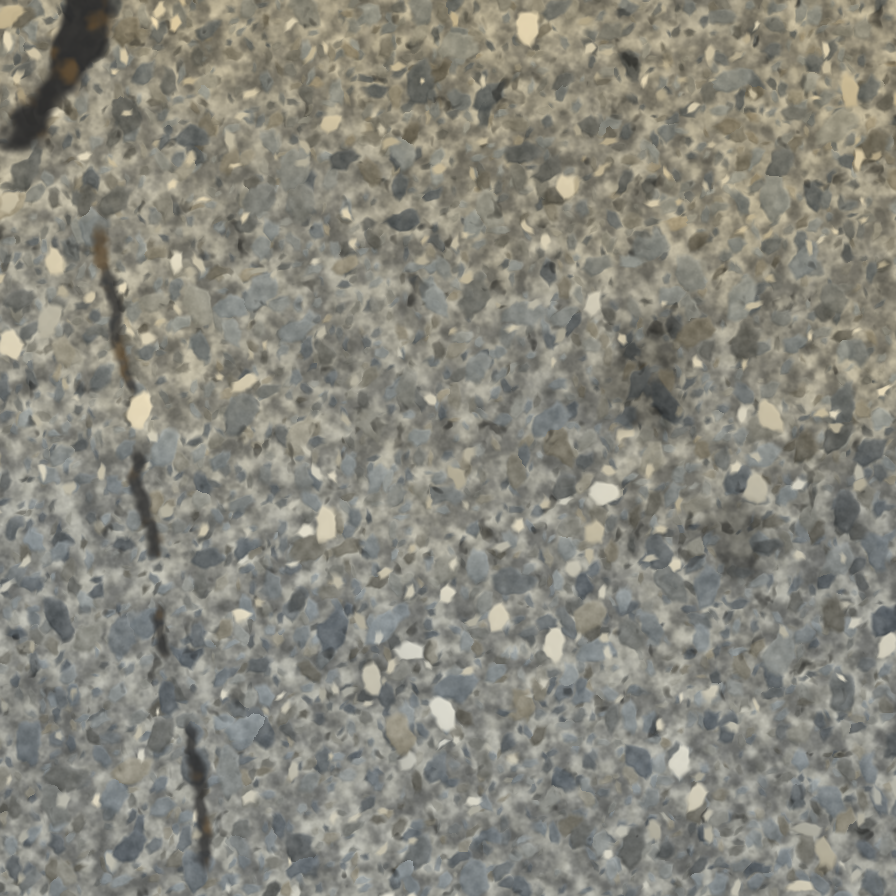
This texture is drawn by a three.js fragment shader. Its source:

```glsl
// Worn asphalt: packed grey stones in pale mortar, white chips, a dark crack and stains.
varying vec2 vUv;

const vec3 MORTAR_DARK = vec3(0.42, 0.425, 0.415);
const vec3 MORTAR_LIGHT = vec3(0.72, 0.72, 0.68);
const vec3 STONE_DARK = vec3(0.34, 0.355, 0.365);
const vec3 STONE_LIGHT = vec3(0.59, 0.60, 0.59);
const vec3 CHIP_DULL = vec3(0.66, 0.66, 0.62);
const vec3 CHIP_WHITE = vec3(0.88, 0.88, 0.84);
const vec3 CRACK_BLACK = vec3(0.17, 0.17, 0.17);
const vec3 CRACK_RUST = vec3(0.34, 0.27, 0.18);
const vec3 WARM_TINT = vec3(1.06, 1.0, 0.89);
const vec3 COOL_TINT = vec3(0.96, 1.0, 1.04);
const vec2 LIGHT_DIR = vec2(0.5, 0.866);
const float LEAN = 1.15;        // mean direction of the long axes, radians
const float LEAN_SPREAD = 2.2;
const float EDGE = 0.0028;      // softness of the stone edges
const float WARP = 0.007;       // raggedness of the outlines

vec3 hash3(vec2 p) {
  vec3 q = fract(p.xyx * vec3(0.1031, 0.1030, 0.0973));
  q += dot(q, q.yxz + 33.33);
  return fract((q.xxy + q.yzz) * q.zyx);
}

float noise(vec2 p) {
  vec2 i = floor(p), f = fract(p);
  f = f * f * (3.0 - 2.0 * f);
  vec2 e = vec2(0.0, 1.0);
  return mix(mix(hash3(i).x, hash3(i + e.yx).x, f.x),
             mix(hash3(i + e.xy).x, hash3(i + e.yy).x, f.x), f.y);
}

float fbm(vec2 p) {
  float sum = 0.0, amp = 0.54;
  for (int i = 0; i < 3; i++) {
    sum += amp * noise(p);
    p = mat2(0.8, 0.6, -0.6, 0.8) * p * 2.0 + 19.7;
    amp *= 0.5;
  }
  return sum;
}

// Scattered faceted grains: x = coverage, y = tone, z = rim light, w = hue.
vec4 grains(vec2 uv, float scale, float share, float size, float seed) {
  vec2 p = uv * scale, cell = floor(p);
  float soft = EDGE * scale;
  vec4 best = vec4(0.0);
  for (int y = -1; y <= 1; y++) for (int x = -1; x <= 1; x++) {
    vec2 c = cell + vec2(float(x), float(y));
    vec3 place = hash3(c + seed), look = hash3(c + seed + 57.0);
    if (place.z > share) continue;
    vec2 d = p - c - 0.15 - 0.7 * place.xy;
    float turn = LEAN + (look.x - 0.5) * LEAN_SPREAD;
    vec2 axis = vec2(cos(turn), sin(turn));
    vec2 q = vec2(dot(d, axis) * 0.75, dot(d, vec2(-axis.y, axis.x)) * 1.25);
    float facet = 0.0;
    for (int k = 0; k < 5; k++) {
      float a = 1.2566 * float(k) + look.y * 6.0;
      float cut = 0.85 + 0.5 * hash3(c + seed + 9.0 * float(k)).y;
      facet = max(facet, dot(q, vec2(cos(a), sin(a))) * cut);
    }
    float dist = mix(length(q), facet, 0.65) - size * (0.55 + 0.75 * look.y);
    float cover = smoothstep(soft, -soft, dist);
    float rim = dot(d, LIGHT_DIR) / (length(d) + 0.05) * smoothstep(-0.16, 0.0, dist);
    if (cover > best.x) best = vec4(cover, look.z, rim, fract(look.x * 7.0 + look.z));
  }
  return best;
}

vec3 layStones(vec3 base, vec4 g) {
  vec3 stone = mix(STONE_DARK, STONE_LIGHT, g.y) * mix(COOL_TINT, WARM_TINT, g.w * g.w);
  return mix(base, stone + 0.075 * g.z, g.x * 0.88);
}

vec3 layChips(vec3 base, vec4 g) {
  vec3 chip = mix(CHIP_DULL, CHIP_WHITE, g.y) * mix(vec3(1.0), WARM_TINT, g.w * 0.6);
  return mix(base, chip + 0.03 * g.z, g.x * 0.95);
}

float stain(vec2 uv, vec2 centre, vec2 radius, float ragged) {
  return smoothstep(1.2, 0.55, length((uv - centre) / radius) + ragged);
}

void main() {
  vec2 uv = vUv;
  vec2 wobble = vec2(fbm(uv * 48.0), fbm(uv * 48.0 + 71.0)) - 0.47;
  vec2 ragged = uv + WARP * 2.0 * wobble;
  float broad = fbm(uv * 5.0 + 13.0);

  // Mortar and three sizes of stone
  vec3 col = mix(MORTAR_DARK, MORTAR_LIGHT, smoothstep(0.15, 0.85, fbm(uv * 62.0)));
  col = layStones(col, grains(ragged, 72.0, 0.50, 0.34, 11.0));
  col = layStones(col, grains(ragged, 42.0, 0.50, 0.36, 137.0));
  col = layStones(col, grains(ragged, 25.0, 0.36, 0.38, 263.0));

  // Fine grit and small dark pits
  col += 0.17 * (fbm(uv * 105.0 + 5.0) - 0.47);
  float pits = smoothstep(0.67, 0.83, fbm(ragged * vec2(52.0, 44.0) + 31.0));
  col *= 1.0 - 0.35 * pits;

  // Pale chips, few large and many small
  col = layChips(col, grains(ragged, 60.0, 0.07, 0.32, 389.0));
  col = layChips(col, grains(ragged, 23.0, 0.10, 0.27, 487.0));

  // Broad tints: tan dust toward the upper right, dark damp stains
  float dust = smoothstep(0.35, 1.25, uv.y + 0.25 * uv.x + 0.7 * (broad - 0.47));
  col *= mix(vec3(1.0), WARM_TINT, dust) * (0.97 + 0.14 * (broad - 0.3));
  float edgeNoise = 1.3 * (fbm(uv * 26.0) - 0.47);
  float damp = max(stain(uv, vec2(0.73, 0.59), vec2(0.055, 0.065), edgeNoise),
                   stain(uv, vec2(0.82, 0.39), vec2(0.035, 0.06), edgeNoise));
  col *= 1.0 - 0.30 * damp;

  // Broken crack down the left side, opening into a hole at the top
  float path = 0.085 + 0.145 * (1.0 - uv.y) + 0.045 * (fbm(vec2(uv.y * 11.0, 3.0)) - 0.47);
  float width = 0.008 * smoothstep(0.25, 0.7, noise(vec2(uv.y * 17.0, 8.0)));
  float crack = smoothstep(width + 0.004, width * 0.3, abs(ragged.x - path));
  crack *= 0.75 * smoothstep(0.0, 0.006, width) * smoothstep(0.9, 0.75, uv.y);
  vec2 along = uv - vec2(0.035, 0.86);
  vec2 run = vec2(0.08, 0.15);
  float hole = length(along - run * clamp(dot(along, run) / dot(run, run), 0.0, 1.0));
  hole = smoothstep(0.034, 0.016, hole + 0.055 * (fbm(uv * 24.0 + 4.0) - 0.47));
  vec3 depth = mix(CRACK_BLACK, CRACK_RUST, smoothstep(0.45, 0.8, fbm(uv * 38.0 + 9.0)));
  col = mix(col, depth, max(crack, hole * 0.92));

  gl_FragColor = vec4(clamp(col, 0.0, 1.0), 1.0);
}
```
